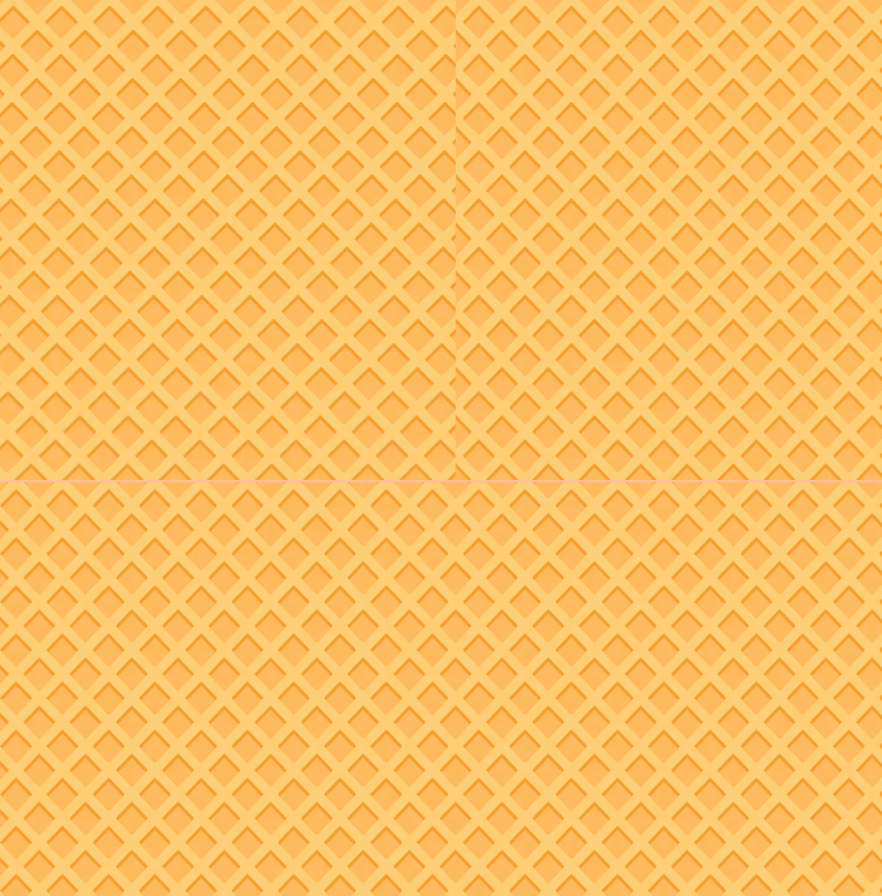
Write a WebGL 2 fragment shader that draws this pattern.

```glsl
#version 300 es
precision highp float;
// Waffle texture: a diagonal lattice of square pockets, shaded along their upper edges.
// Three panels (upper left, upper right, lower) carry slightly different grids and meet
// at visible seams. Each pocket is a rounded-box distance in coordinates turned 45 degrees.

uniform vec2 u_resolution;
out vec4 fragColor;

// Lengths are fractions of the canvas height.
const float SEAM_X = 0.5085;
const float SEAM_Y = 0.4628;
const float SEAM_HALF_WIDTH = 0.0013;
const vec2 LEFT_PERIOD = vec2(0.0537, 0.0538);
const vec2 RIGHT_PERIOD = vec2(0.05164, 0.0538);
const vec2 LOWER_PERIOD = vec2(0.05164, 0.0537);
const vec2 LEFT_ORIGIN = vec2(0.3839, 0.4913);
const vec2 RIGHT_ORIGIN = vec2(0.5344, 0.4913);
const vec2 LOWER_ORIGIN = vec2(0.5344, 0.4358);
const float LEFT_SKEW = 0.014;
const float EDGE_SOFTNESS = 0.0016;

// Pocket sizes are fractions of the lattice period.
const float POCKET_RADIUS = 0.348;
const float CORNER_RADIUS = 0.035;
const float SHADOW_WIDTH = 0.092;

const vec3 RIDGE = vec3(1.00, 0.805, 0.445);
const vec3 RIDGE_PALE = vec3(0.99, 0.812, 0.47);
const vec3 POCKET = vec3(0.995, 0.735, 0.385);
const vec3 POCKET_DEEP = vec3(0.99, 0.73, 0.355);
const vec3 SHADOW = vec3(0.955, 0.62, 0.19);
const vec3 SEAM = vec3(1.00, 0.75, 0.62);

float hash(vec2 p) {
    p = fract(p * vec2(0.1031, 0.1137));
    p += dot(p, p.yx + 33.33);
    return fract((p.x + p.y) * p.x * 17.0);
}

float valueNoise(vec2 p) {
    vec2 cell = floor(p);
    vec2 f = fract(p);
    f = f * f * (3.0 - 2.0 * f);
    float bottom = mix(hash(cell), hash(cell + vec2(1.0, 0.0)), f.x);
    float top = mix(hash(cell + vec2(0.0, 1.0)), hash(cell + 1.0), f.x);
    return mix(bottom, top, f.y);
}

float roundedBox(vec2 p, vec2 halfSize, float radius) {
    vec2 d = abs(p) - halfSize + radius;
    return length(max(d, 0.0)) + min(max(d.x, d.y), 0.0) - radius;
}

// Offset from the nearest pocket centre; axes point up-right and down-right.
vec2 latticeOffset(vec2 p, vec2 period) {
    vec2 q = p / period;
    vec2 diagonal = vec2(q.x + q.y, q.x - q.y);
    return fract(diagonal + 0.5) - 0.5;
}

vec3 waffle(vec2 p, vec2 period, float pixel) {
    vec2 offset = latticeOffset(p, period);
    float soft = max(pixel, EDGE_SOFTNESS) / period.y;

    // Pocket outline, then its floor inset from the two upper edges.
    float outline = roundedBox(offset, vec2(POCKET_RADIUS), CORNER_RADIUS);
    vec2 floorCentre = 0.5 * SHADOW_WIDTH * vec2(-1.0, 1.0);
    float floorDist = roundedBox(offset - floorCentre,
        vec2(POCKET_RADIUS - 0.5 * SHADOW_WIDTH), CORNER_RADIUS);
    float inPocket = 1.0 - smoothstep(-soft, soft, outline);
    float inFloor = 1.0 - smoothstep(-soft, soft, floorDist);

    // Faint mottling of the batter.
    float mottle = smoothstep(0.3, 0.7, valueNoise(p * 130.0 + 200.0));
    vec3 ridge = mix(RIDGE, RIDGE_PALE, mottle);
    vec3 base = mix(POCKET, POCKET_DEEP, mottle);
    return mix(ridge, mix(SHADOW, base, inFloor), inPocket);
}

void main() {
    vec2 p = gl_FragCoord.xy / u_resolution.y;
    float pixel = 1.0 / u_resolution.y;

    // Each panel has its own grid.
    vec2 leftP = p - LEFT_ORIGIN;
    leftP.x -= LEFT_SKEW * leftP.y;
    vec3 left = waffle(leftP, LEFT_PERIOD, pixel);
    vec3 right = waffle(p - RIGHT_ORIGIN, RIGHT_PERIOD, pixel);
    vec3 lower = waffle(p - LOWER_ORIGIN, LOWER_PERIOD, pixel);

    // Join the panels and draw the pink horizontal seam.
    vec2 side = smoothstep(-0.5 * pixel, 0.5 * pixel, p - vec2(SEAM_X, SEAM_Y));
    vec3 color = mix(lower, mix(left, right, side.x), side.y);
    float seamDist = abs(p.y - SEAM_Y) - SEAM_HALF_WIDTH;
    color = mix(color, SEAM, 1.0 - smoothstep(-0.5 * pixel, 0.5 * pixel, seamDist));

    fragColor = vec4(color, 1.0);
}
```
